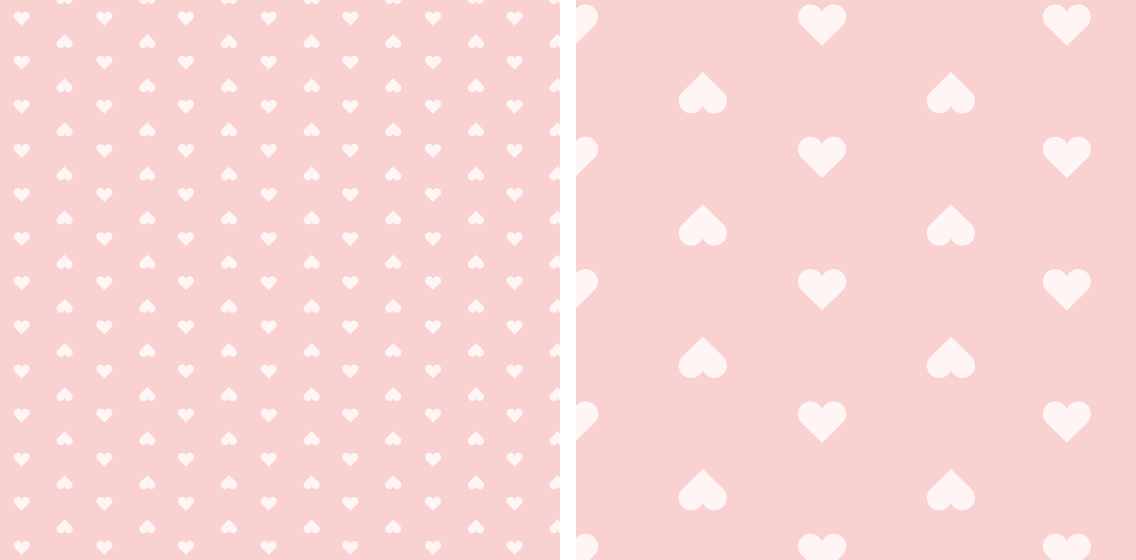
Left, the full canvas; right, a detail of the centre.
Reproduce this pattern procedurally as a Shadertoy shader.

```glsl
#define SPACING vec2(0.1467, 0.07877)
#define UPRIGHT_ORIGIN vec2(0.0387, 0.9668)
#define FLIPPED_ORIGIN vec2(0.1154, 0.9266)
#define ODD_COLUMN_SHIFT 0.001
#define HEART_HALF_WIDTH 0.0143
#define LOBE_CENTER vec2(0.48, 0.34)
#define LOBE_RADIUS 0.52
#define TIP_Y -0.86
#define BACKGROUND vec3(0.98, 0.82, 0.82)
#define HEART_COLOR vec3(1.0, 0.96, 0.96)

// Signed distance to a heart of half width 1: two round lobes joined to a tip by tangents
float heartDistance(vec2 p) {
    p.x = abs(p.x);
    vec2 fromLobe = p - LOBE_CENTER;
    vec2 fromTip = p - vec2(0.0, TIP_Y);
    vec2 tipToLobe = LOBE_CENTER - vec2(0.0, TIP_Y);
    float lobeDistance = length(fromLobe) - LOBE_RADIUS;

    // Straight side, tangent to the lobe
    float angle = atan(tipToLobe.x, tipToLobe.y) + asin(LOBE_RADIUS / length(tipToLobe));
    vec2 side = vec2(sin(angle), cos(angle));
    if (fromLobe.y < 0.0) {
        bool beyondTangent = dot(fromTip, side) > dot(tipToLobe, side);
        return beyondTangent ? lobeDistance : dot(fromTip, vec2(side.y, -side.x));
    }

    // Wedge under the notch, where the notch point is nearest
    float notchRise = sqrt(LOBE_RADIUS * LOBE_RADIUS - LOBE_CENTER.x * LOBE_CENTER.x);
    bool underNotch = fromLobe.y < notchRise * (1.0 - p.x / LOBE_CENTER.x);
    return underNotch ? -length(p - vec2(0.0, LOBE_CENTER.y + notchRise)) : lobeDistance;
}

// Coverage of a lattice of hearts; facing is 1 for upright, -1 for flipped
float heartLattice(vec2 uv, vec2 origin, float facing, float pixel) {
    vec2 p = uv - origin;
    vec2 cell = floor(p / SPACING + 0.5);
    p -= cell * SPACING;
    p.x -= ODD_COLUMN_SHIFT * mod(cell.x, 2.0);
    p.y *= facing;
    float d = heartDistance(p / HEART_HALF_WIDTH) * HEART_HALF_WIDTH;
    return clamp(0.5 - d / pixel, 0.0, 1.0);
}

void mainImage(out vec4 fragColor, in vec2 fragCoord) {
    float pixel = 1.0 / iResolution.y;
    vec2 uv = fragCoord * pixel;

    // Alternating columns of upright and flipped hearts
    float upright = heartLattice(uv, UPRIGHT_ORIGIN, 1.0, pixel);
    float flipped = heartLattice(uv, FLIPPED_ORIGIN, -1.0, pixel);
    fragColor = vec4(mix(BACKGROUND, HEART_COLOR, max(upright, flipped)), 1.0);
}
```
